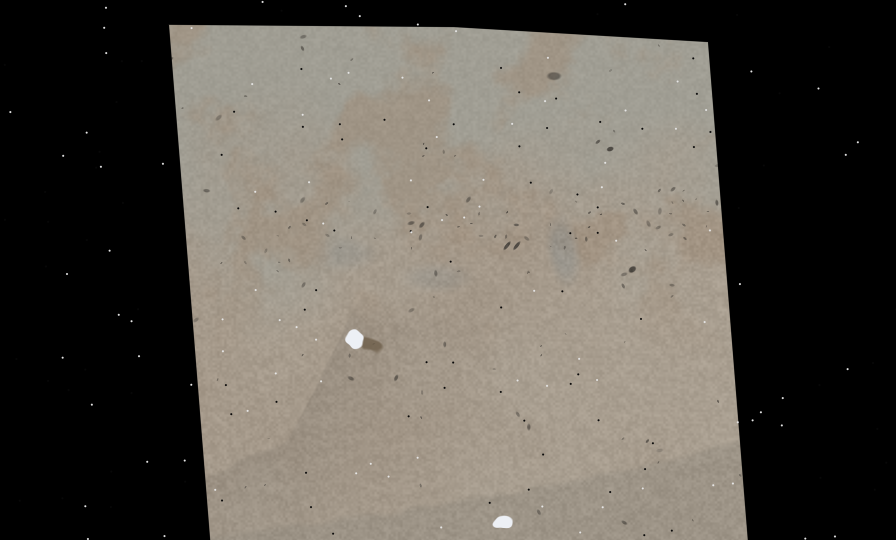
This texture is drawn by a Shadertoy shader. Its source:

```glsl
// A tilted sheet of damp sand on black: grey silt above, tan sand below,
// with tide lines, debris, two white pebbles and sparse light and dark dots.
// Built from half planes, layered value noise and jittered cells.

const vec3 TAN_SAND   = vec3(0.635, 0.585, 0.525);
const vec3 PALE_SAND  = vec3(0.672, 0.635, 0.580);
const vec3 GREY_SILT  = vec3(0.625, 0.620, 0.582);
const vec3 RUST_SAND  = vec3(0.620, 0.550, 0.475);
const vec3 DAMP_GREY  = vec3(0.560, 0.565, 0.550);
const vec3 DEBRIS     = vec3(0.250, 0.235, 0.215);
const vec3 PEBBLE     = vec3(0.930, 0.940, 0.960);
const vec3 SHADOW     = vec3(0.430, 0.370, 0.290);
const float GRAIN_SCALE = 230.0;
const float GRAIN_CONTRAST = 0.085;
const float DOT_CELL = 0.05;
const float DOT_RADIUS = 0.0018;
const float DOT_SHARE = 0.15;
const float DEBRIS_CELL = 0.022;

float hash(vec2 p) {
    return fract(sin(dot(p, vec2(127.1, 311.7))) * 43758.5);
}

float noise(vec2 p) {
    vec2 i = floor(p), f = fract(p);
    f = f * f * (3.0 - 2.0 * f);
    return mix(mix(hash(i), hash(i + vec2(1, 0)), f.x),
               mix(hash(i + vec2(0, 1)), hash(i + vec2(1, 1)), f.x), f.y);
}

float fbm(vec2 p) {
    float sum = 0.0, amp = 0.5;
    for (int i = 0; i < 5; i++) {
        sum += amp * noise(p);
        p = mat2(1.6, 1.2, -1.2, 1.6) * p + 3.7;
        amp *= 0.5;
    }
    return sum;
}

// Positive inside the sheet
float sheetDistance(vec2 p) {
    float left = p.x - 0.313 - 0.080 * (0.954 - p.y);
    float right = 1.311 + 0.080 * (0.922 - p.y) - p.x;
    float top = min(0.954 - 0.008 * (p.x - 0.313), 0.950 - 0.059 * (p.x - 0.837)) - p.y;
    return min(min(left, right), top);
}

// Soft rotated ellipse, 1 inside
float blob(vec2 p, vec2 centre, vec2 radius, float angle, float soft) {
    float c = cos(angle), s = sin(angle);
    vec2 q = mat2(c, -s, s, c) * (p - centre) / radius;
    return 1.0 - smoothstep(1.0 - soft, 1.0 + soft, length(q));
}

// Small slanted flecks, one candidate per jittered cell
float flecks(vec2 p, float share) {
    vec2 id = floor(p / DEBRIS_CELL);
    vec2 jitter = 0.3 + 0.4 * vec2(hash(id + 5.1), hash(id + 9.3));
    float size = mix(0.0015, 0.0042, pow(hash(id + 2.7), 2.0));
    float fleck = blob(p, (id + jitter) * DEBRIS_CELL, size * vec2(1.5, 0.8),
                       3.14 * hash(id + 7.9), 0.45);
    return fleck * step(hash(id), share) * mix(0.3, 0.8, hash(id + 1.9));
}

float dots(vec2 p, float seed, float edge) {
    vec2 id = floor(p / DOT_CELL);
    vec2 jitter = 0.1 + 0.8 * vec2(hash(id + seed), hash(id + seed + 4.3));
    float d = length(p - (id + jitter) * DOT_CELL);
    float lit = step(hash(id + seed + 8.6), DOT_SHARE);
    return lit * (1.0 - smoothstep(DOT_RADIUS - edge, DOT_RADIUS + edge, d));
}

vec3 sand(vec2 p) {
    float broad = fbm(p * 4.0 + 2.0), patches = fbm(p * 9.0 + 11.0);

    // Ground: tan to pale, then grey silt with rusty patches above
    float paleness = 0.25 + 0.55 * (p.x - 0.4) + 1.2 * (broad - 0.48);
    vec3 col = mix(TAN_SAND, PALE_SAND, clamp(paleness, 0.0, 1.0));
    float silt = smoothstep(0.42, 0.80, p.y + 0.5 * (broad - 0.48));
    col = mix(col, GREY_SILT, 0.9 * silt);
    float rust = smoothstep(0.48, 0.68, patches) * smoothstep(0.3, 0.55, p.y);
    col = mix(col, RUST_SAND, 0.55 * rust);

    // Tide lines: a stepped one at left, a shallow one along the bottom
    float wobble = 0.02 * (fbm(p * 22.0) - 0.48);
    float step1 = max(0.124 + 0.43 * (p.x - 0.39), 0.185 + 2.0 * (p.x - 0.533));
    float below = step1 + wobble - p.y;
    float reach = 1.0 - smoothstep(0.38, 0.46, p.y);
    col *= 1.0 - 0.07 * reach * smoothstep(-0.004, 0.008, below) * exp(-max(below, 0.0) * 3.5);
    float x = p.x - 0.652;
    float wet = smoothstep(-0.006, 0.012, 0.043 + 0.14 * x + 0.08 * x * x + wobble - p.y);
    col = mix(col, 0.95 * mix(TAN_SAND, GREY_SILT, 0.35), 0.75 * wet);

    // Damp stains
    float stain = blob(p, vec2(1.043, 0.537), vec2(0.024, 0.055), 0.15, 0.5);
    stain += 0.6 * blob(p, vec2(0.64, 0.53), vec2(0.045, 0.025), 0.0, 0.6);
    stain += 0.6 * blob(p, vec2(0.81, 0.485), vec2(0.05, 0.022), 0.0, 0.6);
    col = mix(col, DAMP_GREY, 0.55 * min(stain, 1.0));

    // Debris: a loose strand, a thin scatter and a few larger bits
    float strand = exp(-pow((p.y - 0.57 - 0.08 * (p.x - 0.85)) / 0.055, 2.0));
    float bits = flecks(p, 0.04 + 0.34 * strand * smoothstep(0.4, 0.6, patches + 0.05));
    bits = max(bits, 0.7 * blob(p, vec2(1.026, 0.859), vec2(0.012, 0.007), 0.0, 0.3));
    bits = max(bits, blob(p, vec2(1.171, 0.501), vec2(0.007, 0.005), 0.6, 0.3));
    bits = max(bits, blob(p, vec2(1.130, 0.724), vec2(0.006, 0.004), 0.3, 0.3));
    for (float i = 0.0; i < 2.0; i++)
        bits = max(bits, blob(p, vec2(0.939 + 0.018 * i, 0.545), vec2(0.009, 0.003), 0.9, 0.35));
    col = mix(col, DEBRIS, 0.85 * bits);

    // Grain, then pebbles and one shadow
    float grain = 0.65 * noise(p * GRAIN_SCALE) + 0.35 * noise(p * GRAIN_SCALE * 0.45) - 0.5;
    col += GRAIN_CONTRAST * grain * mix(1.0, 0.65, silt);
    vec2 rough = p + 0.008 * (vec2(noise(p * 70.0), noise(p * 70.0 + 8.0)) - 0.5);
    col = mix(col, SHADOW, 0.8 * blob(rough, vec2(0.688, 0.362), vec2(0.019, 0.012), -0.3, 0.25));
    float stones = blob(rough, vec2(0.659, 0.372), vec2(0.017, 0.015), 0.0, 0.12);
    stones = max(stones, blob(rough, vec2(0.933, 0.033), vec2(0.017, 0.012), 0.0, 0.12));
    return mix(col, PEBBLE, stones);
}

void mainImage(out vec4 fragColor, in vec2 fragCoord) {
    vec2 p = fragCoord / iResolution.y;
    float edge = 0.7 / iResolution.y;
    vec3 col = sand(p) * smoothstep(-edge, edge, sheetDistance(p));
    col = mix(col, vec3(0.03), dots(p, 31.0, edge));
    col = mix(col, vec3(0.9), dots(p + 0.02, 57.0, edge));
    fragColor = vec4(col, 1.0);
}
```
